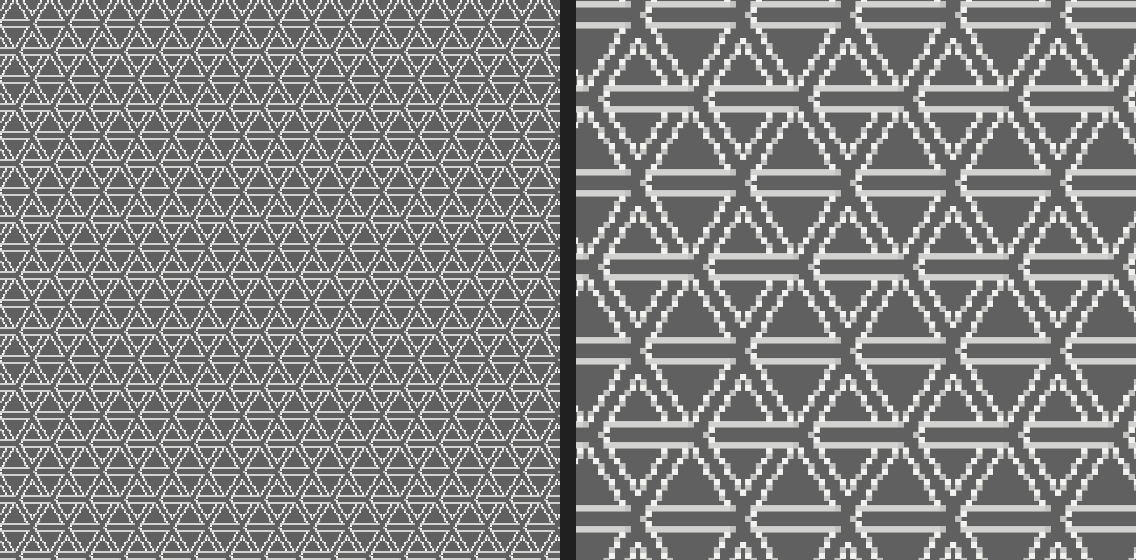
Left, the full canvas; right, a detail of the centre.
Give the GLSL for this pattern, as a Shadertoy shader.

```glsl
// Pixel-stepped lattice of large and small triangles parted by channels, light lines on grey.

const float GRID = 320.0;            // stitches along the canvas height
const float TILE_W = 20.0;           // stitches per repeat: 16 repeats across
const float HALF_H = 16.0;           // stitches between channels: 10 mirrored repeats down
const vec2 PHASE = vec2(1.0, -2.0);  // offset of the lattice in stitches
const float SPREAD = 0.1;            // how far a stitch swells past its cell
const float EDGE = 0.08;             // half width of the smoothed stitch border
const float BAR_TONE = 0.78;         // brightness of horizontal stitches
const float SHADE_TONE = 0.68;       // brightness of the dimmer slanted stitches
const vec3 GROUND = vec3(0.376);
const vec3 THREAD = vec3(0.95, 0.95, 0.94);

// 1 when value lies within the closed range
float within(float value, float low, float high) {
    return step(low - 0.5, value) * step(value, high + 0.5);
}

// Horizontal run of stitches, repeating across
float runFrom(float column, float start, float count) {
    return step(mod(column - start + 0.5, TILE_W), count);
}

// Sideways climb of a slanted edge at a given row
float climb(float row) {
    return floor(row * 0.625 + 0.5);
}

// Slanted sides: one of each pair extends to close a channel
float slantedSides(float column, float row) {
    float rise = climb(row);
    float largeLeft = runFrom(column, rise, 1.0) * within(row, 0.0, 14.0);
    float largeRight = runFrom(column, 18.0 - rise, 1.0) * within(row, 2.0, 14.0);
    float smallLeft = runFrom(column, 22.0 - rise, 1.0) * within(row, 5.0, 16.0);
    float smallRight = runFrom(column, 16.0 + rise, 1.0) * within(row, 5.0, 14.0);
    return max(max(largeLeft, largeRight), max(smallLeft, smallRight));
}

// Level sides: base of the large triangle, long top of the small one
float levelSides(float column, float row) {
    float largeBase = runFrom(column, 1.0, 16.0) * within(row, 2.0, 2.0);
    float smallTop = runFrom(column, 13.0, 16.0) * within(row, 14.0, 14.0);
    return max(largeBase, smallTop);
}

// Brightness of one stitch; rows fold about both kinds of channel
float stitchTone(vec2 cell) {
    vec2 p = cell + PHASE;
    float row = abs(mod(p.y, 2.0 * HALF_H) - HALF_H);
    float beadTone = mix(SHADE_TONE, 1.0, mod(row, 2.0));
    return max(levelSides(p.x, row) * BAR_TONE, slantedSides(p.x, row) * beadTone);
}

// Coverage of a swollen square stitch, from the offset to its centre
float squareCover(vec2 offset, float smoothing) {
    vec2 distanceOut = abs(offset) - 0.5 - SPREAD;
    return 1.0 - smoothstep(-smoothing, smoothing, max(distanceOut.x, distanceOut.y));
}

// Brightest of the four nearest stitches
float stitches(vec2 position, float smoothing) {
    vec2 corner = floor(position - 0.5);
    float tone = 0.0;
    for (int i = 0; i < 4; i++) {
        vec2 cell = corner + vec2(float(i % 2), float(i / 2));
        float cover = squareCover(position - cell - 0.5, smoothing);
        tone = max(tone, stitchTone(cell) * cover);
    }
    return tone;
}

void mainImage(out vec4 fragColor, in vec2 fragCoord) {
    vec2 position = fragCoord / iResolution.y * GRID;
    fragColor = vec4(mix(GROUND, THREAD, stitches(position, EDGE)), 1.0);
}
```
